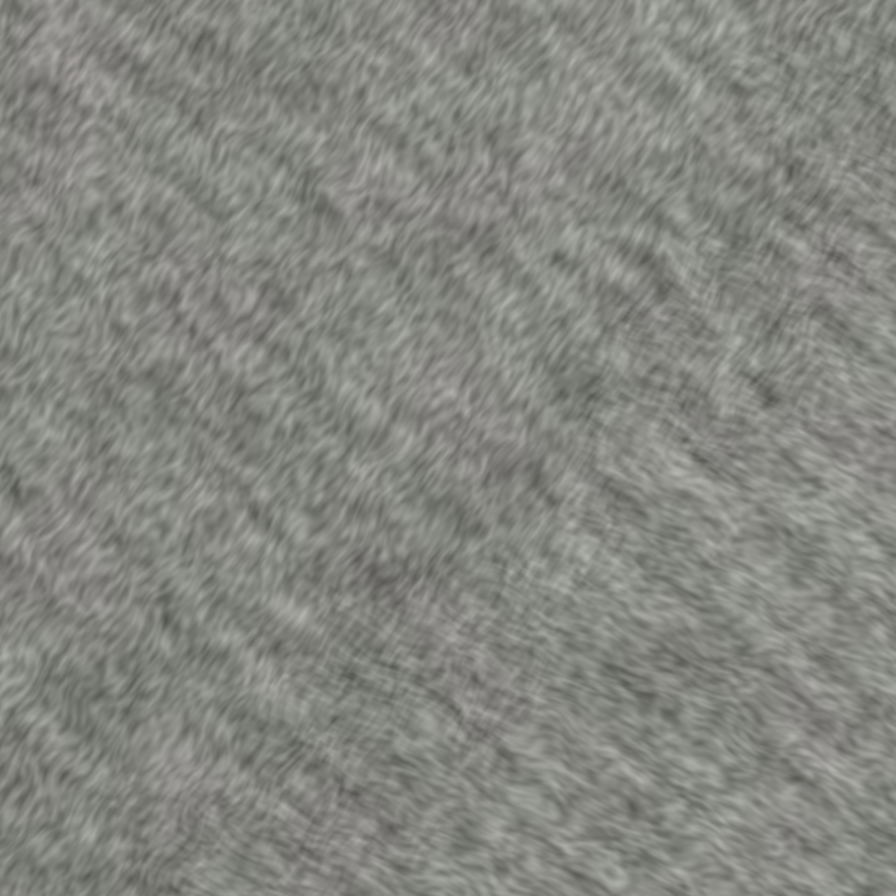
Give the GLSL for this texture, as a WebGL 1 fragment shader.

```glsl
precision highp float;
// Worn grey knit cloth: short slanted fibre flecks over faint diagonal ribs.
// Stretched gradient noise makes the flecks; a soft fold divides the cloth,
// with clearer ribs and differently leaning fibres on its lower right side.
uniform vec2 u_resolution;

#define FLECK_CELLS vec2(46.0, 112.0)
#define FLECK_CONTRAST 0.150
#define FINE_CONTRAST 0.075
#define STEEP_LEAN 0.98
#define FLAT_LEAN -0.42
#define RIB_ANGLE -0.74
#define RIB_COUNT 20.0
#define RIB_DEPTH 0.065
#define STREAK_CONTRAST 0.085
#define BLOTCH_CONTRAST 0.080
#define FOLD_DEPTH 0.022
#define CLOTH_COLOR vec3(0.524, 0.528, 0.507)

vec2 hashGradient(vec2 cell) {
  vec3 h = fract(cell.xyx * vec3(0.1031, 0.1030, 0.0973));
  h += dot(h, h.yzx + 33.33);
  float angle = 6.2832 * fract((h.x + h.y) * h.z);
  return vec2(cos(angle), sin(angle));
}

// Gradient noise, centred on zero
float noise(vec2 p) {
  vec2 i = floor(p);
  vec2 f = p - i;
  vec2 w = f * f * f * (f * (f * 6.0 - 15.0) + 10.0);
  float a = dot(hashGradient(i), f);
  float b = dot(hashGradient(i + vec2(1.0, 0.0)), f - vec2(1.0, 0.0));
  float c = dot(hashGradient(i + vec2(0.0, 1.0)), f - vec2(0.0, 1.0));
  float d = dot(hashGradient(i + vec2(1.0)), f - vec2(1.0));
  return mix(mix(a, b, w.x), mix(c, d, w.x), w.y);
}

// Coordinates along and across a direction
vec2 alongAcross(vec2 p, float angle) {
  float c = cos(angle);
  float s = sin(angle);
  return vec2(c * p.x + s * p.y, c * p.y - s * p.x);
}

// Fibre flecks leaning at one angle, in two sizes
float flecks(vec2 p, float lean) {
  vec2 q = alongAcross(p, lean) * FLECK_CELLS;
  return FLECK_CONTRAST * noise(q + 200.0)
       + FINE_CONTRAST * noise(q * 1.6 + 437.0);
}

void main() {
  vec2 uv = gl_FragCoord.xy / min(u_resolution.x, u_resolution.y);

  // Small bends keep fibres and ribs from running dead straight
  vec2 bend = vec2(noise(uv * 17.0 + 31.0), noise(uv * 17.0 + 73.0));
  vec2 cloth = uv + 0.010 * bend;

  // Signed distance from the fold; positive on the lower right
  float side = dot(uv - vec2(0.62, 0.53), vec2(0.75, -0.66))
             + 0.05 * noise(uv * 5.0 + 11.0);
  float ribbed = smoothstep(-0.06, 0.12, side);

  // Flecks turn from steep to flat, keeping their contrast while blending
  float turned = smoothstep(-0.05, 0.22, side + 0.25 * noise(uv * 6.0 + 91.0));
  float fleck = flecks(cloth, STEEP_LEAN) * sqrt(1.0 - turned)
              + flecks(cloth + 3.0, FLAT_LEAN) * sqrt(turned);

  // Broken dark grooves between the ribs
  vec2 rib = alongAcross(uv + 0.005 * bend, RIB_ANGLE);
  float phase = rib.y * RIB_COUNT + 0.6 * noise(rib * vec2(3.0, 6.0) + 50.0);
  float groove = pow(0.5 + 0.5 * cos(6.2832 * phase), 3.0) - 0.31;
  float wear = clamp(0.75 + 1.5 * noise(rib * vec2(6.0, 18.0) + 120.0), 0.0, 1.4);
  float ribShade = -RIB_DEPTH * groove * wear * mix(0.4, 1.0, ribbed);
  float streak = STREAK_CONTRAST * noise(rib * vec2(6.0, 30.0) + 160.0);

  // Uneven pile, broad light from the upper right, and the fold shadow
  float blotch = BLOTCH_CONTRAST * (noise(uv * 24.0 + 210.0)
               + 0.5 * noise(uv * 6.0 + 260.0));
  float light = 0.035 * (0.7 * uv.x + 0.3 * uv.y - 0.5);
  float fold = -FOLD_DEPTH * exp(-side * side / 0.0016);

  // Faint green and violet drift in the grey
  float hueDrift = noise(uv * 7.0 + 310.0);
  vec3 tint = hueDrift * vec3(-0.012, 0.010, -0.010);

  float shade = fleck + ribShade + streak + blotch + light + fold;
  gl_FragColor = vec4(CLOTH_COLOR + tint + shade, 1.0);
}
```
